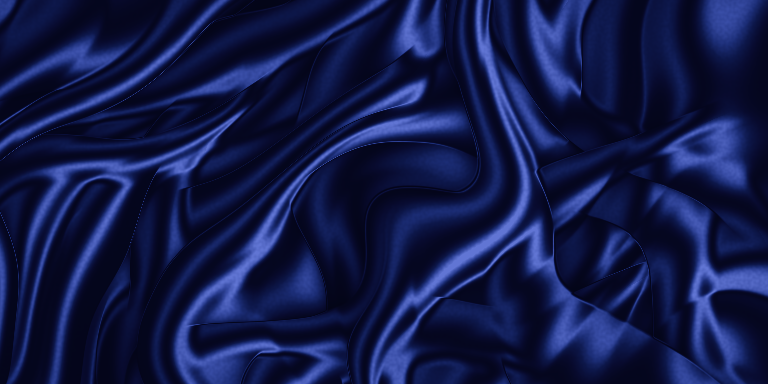
This texture is drawn by a WebGL 2 fragment shader. Its source:

```glsl
#version 300 es
precision highp float;
// Draped dark blue satin. A stretched noise relief gives soft wrinkles, and
// long curved folds are laid over it, each with one crisp, shadowed edge.
// Surface slopes are composited first, then lit once by two sheen lobes.

uniform vec2 u_resolution;
out vec4 fragColor;

const int FOLD_COUNT = 19;
const vec2 LIGHT_DIR = vec2(-0.93, 0.37);
const vec3 SATIN[6] = vec3[6](
    vec3(0.01, 0.015, 0.08), vec3(0.03, 0.04, 0.18), vec3(0.05, 0.09, 0.29),
    vec3(0.11, 0.18, 0.47), vec3(0.22, 0.30, 0.65), vec3(0.38, 0.46, 0.83));

float hash(vec2 p) {
    vec3 v = fract(p.xyx * vec3(0.1031, 0.1030, 0.0973));
    v += dot(v, v.yzx + 33.33);
    return fract((v.x + v.y) * v.z);
}

float cornerSlope(vec2 cell, vec2 offset) {
    float angle = 6.2832 * hash(cell + 57.0);
    return dot(vec2(cos(angle), sin(angle)), offset);
}

// Gradient noise, roughly -0.7 to 0.7
float noise(vec2 p) {
    vec2 i = floor(p), f = p - i, o = vec2(1.0, 0.0);
    vec2 u = f * f * f * (f * (f * 6.0 - 15.0) + 10.0);
    float low = mix(cornerSlope(i, f), cornerSlope(i + o, f - o), u.x);
    float high = mix(cornerSlope(i + o.yx, f - o.yx), cornerSlope(i + 1.0, f - 1.0), u.x);
    return mix(low, high, u.y);
}

vec2 direction(float angle) { return vec2(cos(angle), sin(angle)); }

// Bends the plane so that folds sweep and curl
vec2 warp(vec2 p) {
    return p + 0.32 * vec2(noise(p * 1.6 + 3.7), noise(p * 1.6 + 21.3));
}

// Soft relief, stretched along the main drape direction
float relief(vec2 p) {
    vec2 along = direction(0.95);
    vec2 q = vec2(dot(p, along) * 1.5, dot(p, vec2(-along.y, along.x)) * 3.4);
    float crease = noise(q * 1.3 + 7.0);
    return 0.2 * noise(q) + 0.09 * sqrt(crease * crease + 0.002);
}

vec2 reliefSlope(vec2 p) {
    const float STEP = 0.004;
    float h = relief(p);
    return vec2(relief(p + vec2(STEP, 0.0)) - h, relief(p + vec2(0.0, STEP)) - h) / STEP;
}

// Lays one fold over the surface; surface = slope in xy, light reaching it in z
vec3 addFold(vec3 surface, vec2 p, vec2 wrinkles, float index, float edge) {
    float seed = hash(vec2(index, 4.0));
    float angle = mix(0.4, 1.7, hash(vec2(index, 9.0)));
    if (mod(index, 4.0) > 2.5) angle = 2.2;
    float side = hash(vec2(index, 17.0)) > 0.5 ? 1.0 : -1.0;
    vec2 along = direction(angle);
    vec2 across = side * vec2(-along.y, along.x);

    // Curved centre line with tapering ends
    vec2 centre = vec2(2.0, 1.0) * fract(0.5 + index * vec2(0.7549, 0.5698));
    float a = dot(p - centre, along);
    float wave = 3.0 + 2.5 * seed;
    float bend = 0.085 * sin(a * wave + 6.28 * seed);
    float bendSlope = 0.085 * wave * cos(a * wave + 6.28 * seed);
    float reach = a / mix(0.55, 0.95, seed);
    float taper = max(1.0 - reach * reach, 0.0);
    float width = mix(0.17, 0.06, index / float(FOLD_COUNT)) * (0.35 + 0.65 * taper);
    float d = (dot(p - centre, across) - bend) / width;

    // Crisp on one side, melting into the cloth on the other
    float presence = smoothstep(0.0, 0.35, taper);
    float gap = (d - 1.0) * width;
    float cover = presence * smoothstep(-1.05, -0.45, d) * (1.0 - smoothstep(-edge, edge, gap));
    float shadow = 0.75 * presence * exp(-max(gap, 0.0) / 0.035) * step(0.0, d);

    vec2 foldSlope = -(across - along * bendSlope) * 1.25 * clamp(d, -1.2, 1.2);
    vec3 fold = vec3(foldSlope + 0.35 * wrinkles, 1.0);
    surface.z *= 1.0 - shadow;
    return mix(surface, fold, cover);
}

// Bright key lobe and a dimmer one from the opposite side
float sheen(vec2 slope) {
    float s = dot(slope, LIGHT_DIR);
    float t = dot(slope, vec2(-LIGHT_DIR.y, LIGHT_DIR.x));
    float key = (s - 0.45) / 0.23;
    float fill = (s + 0.6) / 0.23;
    return (exp(-key * key) + 0.34 * exp(-fill * fill)) * exp(-0.25 * t * t);
}

vec3 satinColor(float tone) {
    float x = 5.0 * pow(clamp(tone, 0.0, 1.0), 0.6);
    int i = min(int(x), 4);
    return mix(SATIN[i], SATIN[i + 1], x - float(i));
}

void main() {
    vec2 p = gl_FragCoord.xy / u_resolution.y;
    vec2 q = warp(p);
    float edge = max(0.004, 1.0 / u_resolution.y);

    vec2 wrinkles = reliefSlope(q);
    vec3 surface = vec3(wrinkles, 1.0);
    for (int i = 0; i < FOLD_COUNT; i++)
        surface = addFold(surface, q, wrinkles, float(i), edge);

    // Uneven light, darker towards the borders, and a faint weave
    vec2 fromCentre = gl_FragCoord.xy / u_resolution - 0.5;
    float light = 1.0 + 0.35 * noise(p * 2.1 + 40.0) - 0.8 * dot(fromCentre, fromCentre);
    float weave = 1.0 + 0.12 * noise(p * 110.0);
    float tone = (sheen(surface.xy) + 0.012) * surface.z * light * weave;
    fragColor = vec4(satinColor(tone), 1.0);
}
```
